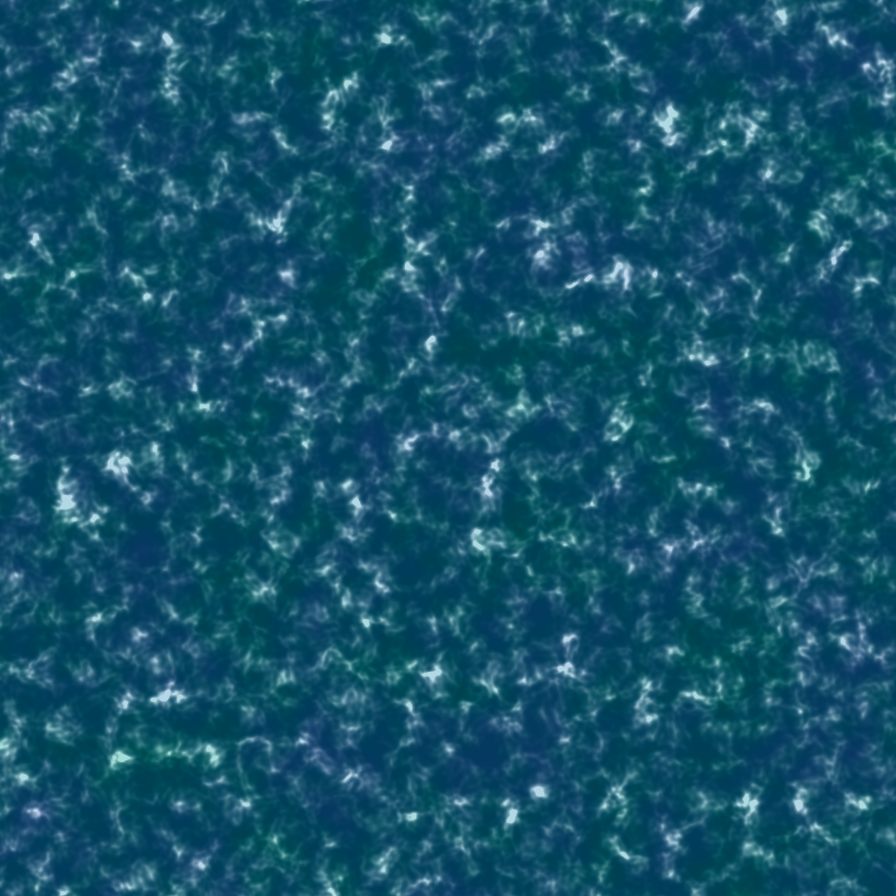
Give the GLSL for this texture, as a WebGL 1 fragment shader.

```glsl
precision highp float;
// Mottled deep blue surface scattered with small ragged pale flecks.
// Rotated octaves of gradient noise give one near-Gaussian height field; an
// exponential tone curve keeps the lows soft and lifts the peaks into flecks.

#define FLECK_FREQ 34.0     // flecks across the canvas
#define PATCH_FREQ 13.0     // broad light and dark patches
#define PATCH_WEIGHT 0.45
#define ROUGHNESS 0.64      // weight ratio between fleck octaves
#define WARP 0.007          // bending of the fleck outlines
#define NORMALISE 3.55      // scales the height to unit deviation
#define TONE_GAIN 0.121
#define TONE_RISE 0.85
#define DEEP vec3(-0.02, 0.243, 0.343)  // red is clipped in the darkest parts
#define PALE vec3(0.60, 0.77, 0.82)
#define TINT vec3(0.07, -0.03, 0.06)    // drift from teal to violet blue

uniform vec2 u_resolution;

// Random unit vector for a lattice cell
vec2 gradientAt(vec2 cell) {
  vec3 q = fract(cell.xyx * vec3(0.1031, 0.1030, 0.0973));
  q += dot(q, q.yzx + 33.33);
  float angle = 6.28318 * fract((q.x + q.y) * q.z);
  return vec2(cos(angle), sin(angle));
}

// Gradient noise centred on zero
float noise(vec2 p) {
  vec2 cell = floor(p);
  vec2 f = p - cell;
  vec2 w = f * f * f * (f * (f * 6.0 - 15.0) + 10.0);
  vec2 e = vec2(1.0, 0.0);
  float a = dot(gradientAt(cell), f);
  float b = dot(gradientAt(cell + e.xy), f - e.xy);
  float c = dot(gradientAt(cell + e.yx), f - e.yx);
  float d = dot(gradientAt(cell + e.xx), f - e.xx);
  return mix(mix(a, b, w.x), mix(c, d, w.x), w.y);
}

// Three octaves, each turned so that the lattices do not line up
float fleckNoise(vec2 p) {
  mat2 turn = mat2(0.8, 0.6, -0.6, 0.8);
  float sum = 0.0;
  float weight = 1.0;
  for (int i = 0; i < 3; i++) {
    sum += weight * noise(p);
    p = turn * p * 2.03 + 17.3;
    weight *= ROUGHNESS;
  }
  return sum;
}

void main() {
  vec2 uv = gl_FragCoord.xy / min(u_resolution.x, u_resolution.y);

  // Warped height field: flecks over broad patches
  vec2 bend = vec2(noise(uv * 27.0 + 5.7), noise(uv * 27.0 + 71.2));
  vec2 p = uv + WARP * bend;
  float height = fleckNoise(p * FLECK_FREQ + 40.0)
               + PATCH_WEIGHT * noise(p * PATCH_FREQ + 9.4);

  // Tone curve and colour ramp
  float tone = TONE_GAIN * exp(TONE_RISE * NORMALISE * height) - 0.025;
  vec3 color = mix(DEEP, PALE, clamp(tone, 0.0, 1.15));

  // Slow and local drift in hue
  float drift = noise(uv * 9.0 + 23.1) + 0.7 * noise(uv * 31.0 + 88.6);
  color += TINT * drift;

  gl_FragColor = vec4(clamp(color, 0.0, 1.0), 1.0);
}
```
